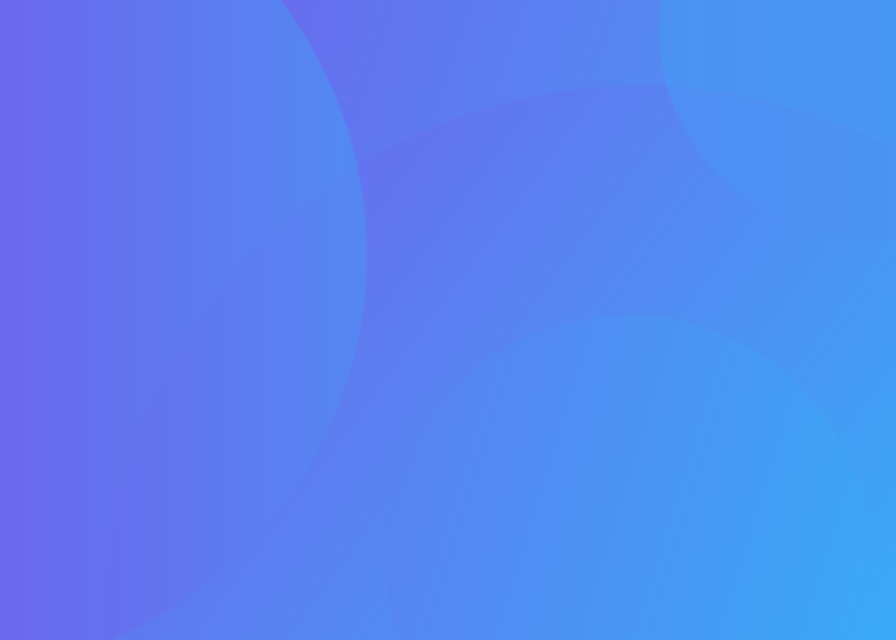
This background is drawn by a WebGL 2 fragment shader. Its source:

```glsl
#version 300 es
precision highp float;
// Violet to sky-blue backdrop of large overlapping discs, each with its own soft linear gradient.

#define VIOLET vec3(0.430, 0.400, 0.932)
#define SKY vec3(0.220, 0.675, 0.966)
// Discs: centre x, centre y, radius, in canvas heights
#define LEFT_DISC vec3(-0.080, 0.602, 0.653)
#define WIDE_DISC vec3(1.000, 0.027, 0.839)
#define CORNER_DISC vec3(1.358, 0.954, 0.328)
#define LOW_DISC vec3(0.980, 0.130, 0.378)
// How far the wide disc pulls the discs above it back towards violet
#define LEFT_TINT 0.04
#define CORNER_TINT 0.06
// Half width of a disc edge, in canvas heights
#define EDGE 0.0028

uniform vec2 u_resolution;
out vec4 fragColor;

// Smooth coverage of a disc
float discMask(vec2 p, vec3 disc) {
    float edge = max(EDGE, 0.75 / u_resolution.y);
    return 1.0 - smoothstep(-edge, edge, length(p - disc.xy) - disc.z);
}

// Linear gradient: value at the origin plus a slope along x and y
float ramp(vec2 p, float start, vec2 slope) {
    return start + dot(p, slope);
}

void main() {
    vec2 p = gl_FragCoord.xy / u_resolution.y;
    float wide = discMask(p, WIDE_DISC);

    // Position along the violet-sky blend, layered from back to front
    float blend = ramp(p, 0.06, vec2(0.58, -0.20));
    blend = mix(blend, ramp(p, 0.164, vec2(0.58, -0.43)), wide);
    blend = mix(blend, ramp(p, 0.06, vec2(0.65, -0.20)), discMask(p, LOW_DISC));

    // Side discs keep a trace of the wide disc beneath them
    float left = ramp(p, 0.035, vec2(0.84, 0.0)) - LEFT_TINT * wide;
    float corner = ramp(p, 0.43, vec2(0.19, 0.0)) - CORNER_TINT * wide;
    blend = mix(blend, left, discMask(p, LEFT_DISC));
    blend = mix(blend, corner, discMask(p, CORNER_DISC));

    fragColor = vec4(mix(VIOLET, SKY, clamp(blend, 0.0, 1.0)), 1.0);
}
```
